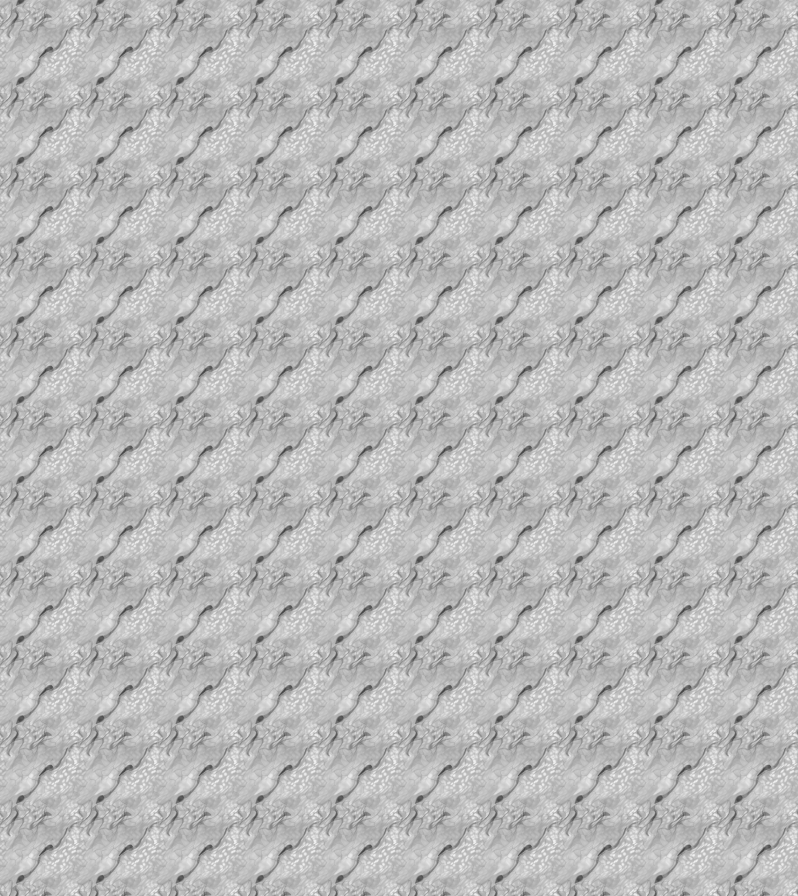
This texture is drawn by a Shadertoy shader. Its source:

```glsl
const float TAU = 6.2831853;

vec2 hash2(vec2 p) {
    return fract(sin(vec2(dot(p, vec2(127.1, 311.7)), dot(p, vec2(269.5, 183.3)))) * 4375.85);
}

// Wrapping cellular noise: nearest distance, gap to second nearest, cell shade
vec3 cells(vec2 p, vec2 period) {
    vec2 base = floor(p);
    float near = 9.0, second = 9.0, shade = 0.0;
    for (int y = -1; y <= 1; y++)
    for (int x = -1; x <= 1; x++) {
        vec2 cell = base + vec2(x, y);
        vec2 rnd = hash2(mod(cell, period) + period);
        float d = length(cell + rnd - p);
        if (d < near) { second = near; near = d; shade = fract(rnd.x * 7.0 + rnd.y * 5.0); }
        else second = min(second, d);
    }
    return vec3(near, second - near, shade);
}

// Soft round patch, wrapped around the tile
float patchAt(vec2 p, vec2 center, float radius) {
    vec2 d = p - center;
    d -= round(d);
    return exp(-dot(d, d) / (radius * radius));
}

// Tapered line through a midpoint, wrapped around the tile
float vein(vec2 p, vec2 middle, vec2 halfSpan, float width) {
    vec2 d = p - middle;
    d -= round(d);
    float k = clamp(dot(d, halfSpan) / dot(halfSpan, halfSpan), -1.0, 1.0);
    width *= 1.0 - 0.5 * k * k;
    return 1.0 - smoothstep(width * 0.3, width, length(d - k * halfSpan));
}

// Grey of one marble tile, y pointing down
float marble(vec2 p) {
    vec2 warp = 0.018 * sin(TAU * (3.0 * p.yx + vec2(0.1, 0.6)))
              + 0.012 * sin(TAU * (vec2(7.0, 5.0) * p.yx + 2.0 * p));
    vec2 q = p + warp;
    vec2 grain = vec2(q.x - q.y, q.x + q.y); // along and across the diagonal
    vec3 broad = cells(grain * vec2(3.0, 6.0), vec2(3.0, 6.0));
    vec3 medium = cells(grain * vec2(6.0, 10.0), vec2(6.0, 10.0));
    vec3 fine = cells(grain * vec2(11.0, 18.0), vec2(11.0, 18.0));

    // Cloudy stone
    float grey = 0.735 + 0.07 * (broad.z - 0.5) * smoothstep(0.0, 0.35, broad.y);
    grey += 0.06 * (medium.z - 0.5) + 0.07 * (0.45 - fine.x);
    grey += 0.018 * sin(TAU * (grain.y * 2.0 + 0.3)) + 0.015 * sin(TAU * (q.x + 3.0 * q.y));
    grey -= 0.05 * patchAt(q, vec2(0.62, 0.42), 0.2);
    grey += 0.03 * patchAt(q, vec2(0.72, 0.8), 0.25);

    // Bright flecks gathered in patches
    float flecked = patchAt(q, vec2(0.72, 0.77), 0.2) + patchAt(q, vec2(0.96, 0.24), 0.16)
                  + patchAt(q, vec2(0.94, 0.6), 0.15) + patchAt(q, vec2(0.43, 0.2), 0.15);
    grey += 0.17 * min(flecked, 1.0) * smoothstep(0.5, 0.15, fine.x);
    grey += 0.13 * vein(q, vec2(0.31, 0.83), vec2(0.1, -0.12), 0.07);
    grey += 0.10 * vein(q, vec2(0.12, 0.52), vec2(0.04, -0.08), 0.06);

    // Branching hairline cracks
    float cracked = patchAt(q, vec2(0.15, 0.25), 0.22) + patchAt(q, vec2(0.52, 0.25), 0.16);
    grey -= 0.20 * min(cracked, 1.0) * (1.0 - smoothstep(0.02, 0.16, broad.y));
    grey -= 0.09 * (1.0 - smoothstep(0.0, 0.15, medium.y)) * broad.z;

    // Long diagonal vein with darker breaks, then its side veins
    float dark = 0.55 * vein(q, vec2(0.56, 0.72), vec2(0.31, -0.33), 0.026);
    dark = max(dark, vein(q, vec2(0.26, 1.04), vec2(0.04, -0.05), 0.036));
    dark = max(dark, vein(q, vec2(0.58, 0.66), vec2(0.06, -0.06), 0.034));
    dark = max(dark, 0.65 * vein(q, vec2(0.53, 0.24), vec2(0.08, -0.04), 0.028));
    dark = max(dark, 0.5 * vein(q, vec2(0.17, 0.3), vec2(0.05, -0.16), 0.026));
    dark = max(dark, 0.45 * vein(q, vec2(0.94, 0.36), vec2(0.07, -0.09), 0.024));
    grey -= 0.45 * dark * (0.65 + 0.35 * fine.z);
    return clamp(grey, 0.12, 0.94);
}

void mainImage(out vec4 fragColor, in vec2 fragCoord) {
    // Ten tiles across, laid from the top left; 3x3 samples smooth the edges
    float grey = 0.0;
    for (int j = -1; j <= 1; j++)
    for (int i = -1; i <= 1; i++) {
        vec2 pos = fragCoord + vec2(i, j) / 3.0;
        vec2 tile = vec2(pos.x, iResolution.y - pos.y) * 10.0 / iResolution.x;
        grey += marble(fract(tile)) / 9.0;
    }
    fragColor = vec4(vec3(grey), 1.0);
}
```
